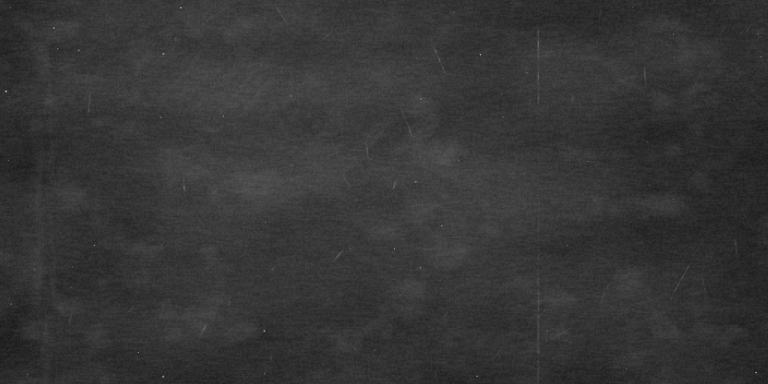
Reproduce this texture procedurally as a Shadertoy shader.

```glsl
// A worn, dusty blackboard with wiped smears, chalk scratches, specks and a vertical seam.

const float BOARD_TONE   = 0.164;
const float GLOW_GAIN    = 0.088;              // broad chalk dust in the middle
const vec2  GLOW_CENTRE  = vec2(0.90, 0.63);
const vec2  GLOW_RADIUS  = vec2(0.82, 0.43);
const float SMEAR_GAIN   = 0.080;
const float CLOUD_GAIN   = 0.090;
const float DUST_GAIN    = 0.045;
const float STREAK_GAIN  = 0.034;
const float GRAIN_GAIN   = 0.052;
const float STROKE_GAIN  = 0.085;
const float STROKE_ANGLE = 0.87;
const float SCRATCH_GAIN = 0.13;
const float SPECK_GAIN   = 0.45;
const float SEAM_X       = 1.402;
const float SEAM_GAIN    = 0.12;
const vec3  TINT         = vec3(1.0, 1.0, 1.005);

float hash(vec2 p) {
    vec3 q = fract(vec3(p.xyx) * 0.1031);
    q += dot(q, q.yzx + 33.33);
    return fract((q.x + q.y) * q.z);
}

float noise(vec2 p) {
    vec2 i = floor(p), f = fract(p);
    f = f * f * (3.0 - 2.0 * f);
    return mix(mix(hash(i), hash(i + vec2(1, 0)), f.x),
               mix(hash(i + vec2(0, 1)), hash(i + vec2(1, 1)), f.x), f.y);
}

float fbm(vec2 p) {
    float sum = 0.0, amp = 0.5;
    for (int i = 0; i < 5; i++) {
        sum += amp * noise(p);
        p = mat2(2.0, 0.15, -0.15, 2.0) * p + 17.3;
        amp *= 0.5;
    }
    return sum / 0.97;
}

float blob(vec2 p, vec2 centre, vec2 radius) {
    vec2 d = (p - centre) / radius;
    return exp(-dot(d, d));
}

// Short, tapered chalk lines, one per occupied cell
float scratches(vec2 p, float cells, float share, float seed, float px) {
    vec2 g = p * cells, id = floor(g);
    float sum = 0.0;
    for (int y = -1; y <= 1; y++)
    for (int x = -1; x <= 1; x++) {
        vec2 c = id + vec2(x, y) + seed;
        if (hash(c) > share) continue;
        vec2 centre = c - seed + vec2(hash(c + 3.1), hash(c + 7.7));
        float angle = mix(0.5, 2.3, hash(c + 11.9));
        float halfLen = mix(0.12, 0.5, pow(hash(c + 19.3), 2.0));
        vec2 dir = vec2(cos(angle), sin(angle)), r = g - centre;
        float along = dot(r, dir);
        float bend = 0.3 * (hash(c + 41.0) - 0.5);
        float across = dot(r, vec2(-dir.y, dir.x)) + bend * along * along;
        float line = 1.0 - smoothstep(0.0004, 0.0012 + px, abs(across) / cells);
        float taper = 1.0 - smoothstep(0.3 * halfLen, halfLen, abs(along));
        sum += line * taper * mix(0.15, 1.0, pow(hash(c + 23.0), 2.0));
    }
    return sum * (0.1 + 1.2 * noise(p * 90.0));
}

// Tiny dots of chalk, kept inside their cells
float specks(vec2 p, float cells, float share, float px) {
    vec2 g = p * cells, id = floor(g);
    if (hash(id + 51.0) > share) return 0.0;
    vec2 centre = 0.25 + 0.5 * vec2(hash(id + 5.3), hash(id + 9.1));
    float d = length(fract(g) - centre) / cells;
    float radius = mix(0.0007, 0.0025, hash(id + 2.7));
    return (1.0 - smoothstep(radius - 0.5 * px, radius + 0.7 * px, d)) * mix(0.12, 1.0, pow(hash(id + 31.0), 3.0));
}

void mainImage(out vec4 fragColor, in vec2 fragCoord) {
    vec2 p = fragCoord / iResolution.y;
    float px = 1.0 / iResolution.y;

    // Broad dust, wiped smears and mottled patches
    float tone = BOARD_TONE + GLOW_GAIN * blob(p, GLOW_CENTRE, GLOW_RADIUS);
    vec2 warp = p + 0.06 * vec2(0.0, fbm(p * 3.0));
    tone += SMEAR_GAIN * (fbm(warp * vec2(1.8, 10.0) + 4.0) - 0.5);
    tone += CLOUD_GAIN * (fbm(p * vec2(4.0, 6.0) + 31.0) - 0.5);
    tone += DUST_GAIN * smoothstep(0.52, 0.85, fbm(p * vec2(11.0, 15.0) + 63.0));
    tone += 0.025 * blob(p, vec2(1.70, 0.90), vec2(0.14, 0.11));
    tone += 0.020 * blob(p, vec2(0.62, 0.78), vec2(0.22, 0.10));
    tone += 0.012 * blob(p, vec2(1.55, 0.40), vec2(0.30, 0.20));

    // Slanted hand strokes
    float s = sin(STROKE_ANGLE), c = cos(STROKE_ANGLE);
    vec2 q = vec2(c * p.x + s * p.y, c * p.y - s * p.x);
    float strokeArea = blob(p, vec2(0.98, 0.64), vec2(0.17, 0.09))
                     + 0.8 * blob(p, vec2(0.62, 0.78), vec2(0.20, 0.11));
    float strokes = 0.6 * noise(q * vec2(6.0, 45.0)) + 0.4 * noise(q * vec2(9.0, 110.0));
    tone += STROKE_GAIN * strokeArea * (strokes - 0.45);

    // Worn left edge
    float edge = blob(p, vec2(0.12, 0.5), vec2(0.03, 0.6));
    tone += 0.05 * edge * smoothstep(0.42, 0.75, fbm(p * vec2(50.0, 12.0)));
    tone -= 0.016 * (1.0 - smoothstep(0.02, 0.14, p.x));

    // Fine grain, partly drawn out sideways
    tone += STREAK_GAIN * (noise(p * vec2(45.0, 230.0)) - 0.5);
    tone += GRAIN_GAIN * (noise(p * 256.0 + 90.3) - 0.5);

    // Vertical seam with patches of chalk
    float seam = 1.0 - smoothstep(0.0006, 0.0012 + px, abs(p.x - SEAM_X));
    float seamChalk = smoothstep(0.72, 0.75, p.y) * (1.0 - smoothstep(0.90, 0.94, p.y))
                    + 0.45 * (1.0 - smoothstep(0.25, 0.45, p.y)) + 0.12;
    tone += SEAM_GAIN * seam * seamChalk * (0.15 + 1.1 * noise(vec2(3.0, p.y * 70.0)));

    // Scratches and specks
    tone += SCRATCH_GAIN * scratches(p, 6.0, 0.32, 40.0, px);
    tone += 0.7 * SCRATCH_GAIN * scratches(p, 14.0, 0.22, 83.0, px);
    tone += SPECK_GAIN * specks(p, 18.0, 0.16, px);

    fragColor = vec4(clamp(tone * TINT, 0.0, 1.0), 1.0);
}
```
